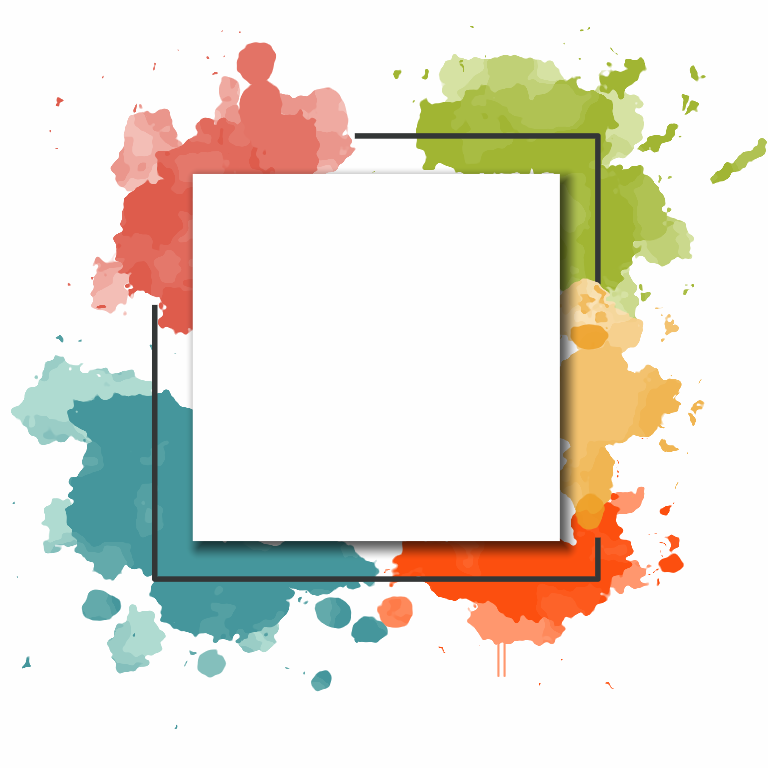
This background is drawn by a Shadertoy shader. Its source:

```glsl
// Five watercolour splashes around a blank square card with a thin dark frame.

const vec3 RED = vec3(.87, .36, .30), RED_PALE = vec3(.95, .73, .70);
const vec3 GREEN = vec3(.63, .71, .20), GREEN_PALE = vec3(.83, .88, .62);
const vec3 TEAL = vec3(.27, .59, .61), TEAL_PALE = vec3(.67, .85, .81);
const vec3 GOLD = vec3(.94, .71, .32), GOLD_PALE = vec3(.98, .88, .70);
const vec3 ORANGE = vec3(.99, .31, .06), ORANGE_PALE = vec3(1., .57, .40);
const vec3 AMBER = vec3(.93, .62, .14), PAPER = vec3(.997), INK = vec3(.20, .21, .21);
const vec2 CENTRE = vec2(.490, .5345);
const float CARD_HALF = .239, FRAME_HALF = .2885, FRAME_WIDTH = .0036;
const float ROUGHNESS = .045, FINE_ROUGHNESS = .014;
const int DROPS = 30;

float hash(vec2 p) { return fract(sin(dot(p, vec2(127.1, 311.7))) * 43758.5453); }

float noise(vec2 p) {
  vec2 i = floor(p), f = fract(p);
  f = f * f * (3. - 2. * f);
  return mix(mix(hash(i), hash(i + vec2(1, 0)), f.x),
             mix(hash(i + vec2(0, 1)), hash(i + vec2(1, 1)), f.x), f.y);
}

float fbm(vec2 p) {
  float sum = 0., amp = .533;
  for (int i = 0; i < 4; i++) {
    sum += amp * noise(p);
    p = p * 2.03 + 17.3;
    amp *= .5;
  }
  return sum;
}

// Joins an ellipse to the shape d
void blot(inout float d, vec2 p, float x, float y, float rx, float ry) {
  d = min(d, (length((p - vec2(x, y)) / vec2(rx, ry)) - 1.) * min(rx, ry));
}

// Joins a round-ended stroke to the shape d
void stroke(inout float d, vec2 p, vec2 a, vec2 b, float r) {
  vec2 ab = b - a;
  d = min(d, length(p - a - ab * clamp(dot(p - a, ab) / dot(ab, ab), 0., 1.)) - r);
}

float box(vec2 p, float halfSize) {
  vec2 d = abs(p) - halfSize;
  return length(max(d, 0.)) + min(max(d.x, d.y), 0.);
}

float cover(float d) { return clamp(.5 - d * min(iResolution.x, iResolution.y), 0., 1.); }

// Small drops thrown outwards from a centre
float spatter(vec2 p, vec2 centre, float reach, float seed) {
  float d = 1.;
  for (int i = 0; i < DROPS; i++) {
    vec2 key = vec2(float(i), seed);
    float angle = 6.2832 * hash(key), size = hash(key + 5.1);
    float away = reach * (.75 + .5 * hash(key + 9.7));
    vec2 c = centre + away * vec2(cos(angle), sin(angle));
    d = min(d, length(p - c) - mix(.0012, .008, size * size * size));
  }
  return d;
}

// Pale wash below, mottled pigment above
void wash(inout vec3 col, vec2 p, float core, float fringe, vec3 deep, vec3 pale) {
  float n = fbm(p * 15.);
  float patches = smoothstep(.50, .51, n) + smoothstep(.60, .61, n);
  col = mix(col, mix(pale, deep, .22 * patches), .95 * cover(fringe));
  col = mix(col, mix(deep, pale, .15 * patches), cover(core));
}

void mainImage(out vec4 fragColor, in vec2 fragCoord) {
  vec2 p = (fragCoord - .5 * iResolution.xy) / min(iResolution.x, iResolution.y) + .5;
  vec2 coarse = vec2(fbm(p * 22.), fbm(p * 22. + 41.)) - .5;
  vec2 fine = vec2(noise(p * 110.), noise(p * 110. + 23.)) - .5;
  vec2 q = p + ROUGHNESS * coarse + FINE_ROUGHNESS * fine, s = mix(p, q, .3);
  vec3 col = PAPER;

  // Red, upper left, with rounded plumes
  float core = spatter(q, vec2(.27, .75), .18, 1.), fringe = 1., plume = 1.;
  blot(core, q, .285, .785, .085, .052); blot(core, q, .215, .69, .058, .075);
  blot(core, q, .24, .62, .03, .052); blot(fringe, q, .385, .81, .065, .055);
  blot(fringe, s, .422, .85, .028, .036); blot(fringe, q, .147, .63, .024, .042);
  blot(fringe, q, .195, .80, .042, .052); blot(fringe, s, .298, .88, .016, .021);
  blot(fringe, s, .297, .838, .02, .033);
  wash(col, p, core, fringe, RED, RED_PALE);
  blot(plume, s, .335, .918, .025, .029); blot(plume, s, .341, .85, .029, .046);
  blot(plume, q, .375, .80, .048, .045);
  col = mix(col, mix(RED, RED_PALE, .25), cover(plume));

  // Teal, lower left
  core = spatter(q, vec2(.23, .33), .23, 2.); fringe = 1.;
  blot(core, q, .20, .37, .10, .12); blot(core, q, .15, .453, .048, .036);
  blot(core, q, .29, .24, .10, .07); blot(core, q, .41, .265, .085, .036);
  blot(core, q, .14, .32, .055, .065); blot(core, s, .13, .212, .024, .021);
  blot(core, s, .433, .203, .021, .019); blot(core, s, .479, .182, .023, .018);
  blot(core, s, .417, .116, .013, .011); blot(fringe, q, .08, .47, .058, .055);
  blot(fringe, q, .15, .49, .05, .032); blot(fringe, q, .078, .32, .025, .033);
  blot(fringe, q, .172, .16, .033, .042); blot(fringe, q, .332, .17, .026, .026);
  blot(fringe, s, .276, .137, .019, .019);
  wash(col, p, core, fringe, TEAL, TEAL_PALE);

  // Green, upper right, with flung streaks
  core = spatter(q, vec2(.71, .77), .20, 3.); fringe = 1.;
  blot(core, q, .625, .825, .085, .062); blot(core, q, .735, .825, .07, .06);
  blot(core, q, .77, .70, .06, .095); blot(core, q, .835, .73, .04, .042);
  stroke(core, q, vec2(.80, .88), vec2(.818, .91), .012);
  stroke(core, q, vec2(.85, .805), vec2(.873, .83), .008);
  stroke(core, q, vec2(.935, .775), vec2(.985, .80), .01);
  blot(fringe, q, .65, .885, .075, .043); blot(fringe, q, .80, .835, .043, .05);
  blot(fringe, q, .853, .695, .04, .033); blot(fringe, q, .80, .625, .025, .042);
  wash(col, p, core, fringe, GREEN, GREEN_PALE);

  // Orange, lower right, with two drips
  core = spatter(q, vec2(.70, .28), .17, 4.); fringe = 1.;
  blot(core, q, .64, .265, .13, .042); blot(core, q, .70, .24, .105, .042);
  blot(core, q, .78, .29, .033, .062); blot(core, s, .87, .267, .018, .013);
  blot(fringe, q, .67, .195, .055, .03); blot(fringe, s, .515, .205, .023, .02);
  blot(fringe, q, .81, .255, .024, .028); blot(fringe, q, .81, .345, .019, .018);
  for (float x = .649; x < .66; x += .008) stroke(fringe, p, vec2(x, .22), vec2(x, .12), .0014);
  wash(col, p, core, fringe, ORANGE, ORANGE_PALE);

  // Frame, open at the upper left and behind the gold
  float frame = abs(box(p - CENTRE, FRAME_HALF)) - FRAME_WIDTH;
  float gap = min(max(p.x - .462, .603 - p.y), max(.70 - p.x, abs(p.y - .465) - .165));
  col = mix(col, INK, cover(max(frame, -gap)));

  // Gold, right, with amber spots
  core = spatter(q, vec2(.78, .48), .12, 5.); fringe = 1.;
  blot(core, q, .775, .475, .055, .075); blot(core, q, .845, .475, .037, .045);
  blot(core, q, .76, .39, .035, .055); blot(fringe, q, .76, .59, .04, .045);
  blot(fringe, q, .80, .56, .033, .035);
  wash(col, p, core, fringe, GOLD, GOLD_PALE);
  float spots = 1.;
  blot(spots, s, .765, .562, .024, .016); blot(spots, s, .768, .335, .017, .025);
  col = mix(col, AMBER, .85 * cover(spots));

  // Card and its soft shadow
  float shadow = box(p - CENTRE - vec2(.008, -.008), CARD_HALF);
  col *= 1. - .65 * (1. - smoothstep(-.01, .018, shadow));
  col = mix(col, PAPER, cover(box(p - CENTRE, CARD_HALF)));
  fragColor = vec4(col, 1.);
}
```
